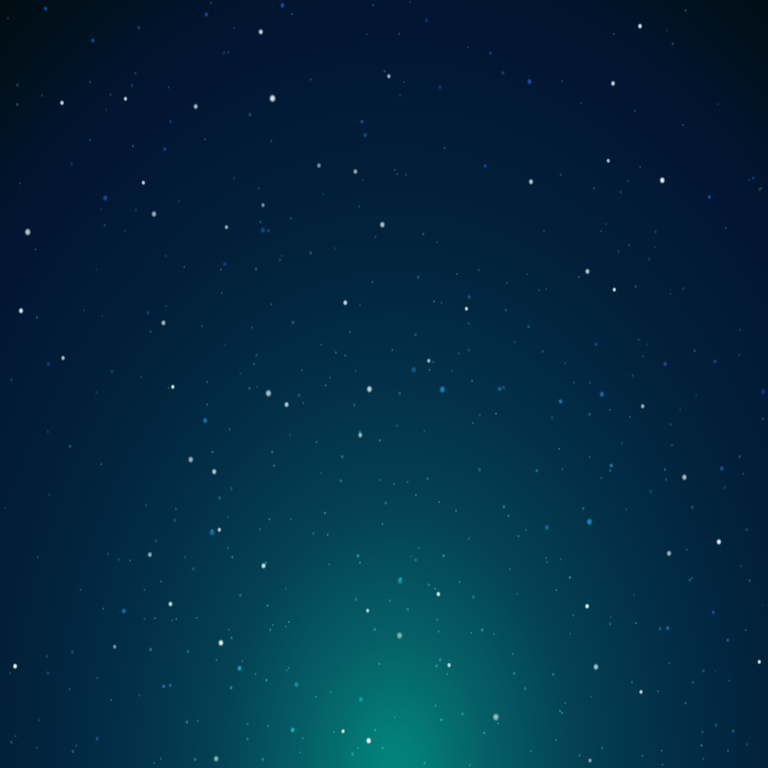
Reproduce this background procedurally as a WebGL 1 fragment shader.

```glsl
precision highp float;

uniform vec2 u_resolution;

// Three random values in 0..1 for a grid cell
vec3 hash3(vec2 cell, float seed) {
    vec3 q = fract(vec3(cell.xyx + seed) * vec3(0.1031, 0.1030, 0.0973));
    q += dot(q, q.yxz + 33.33);
    return fract((q.xxy + q.yxx) * q.zyx);
}

// Sky colour by distance from the horizon glow
vec3 skyColor(float d) {
    vec3 color = mix(vec3(0.01, 0.51, 0.48), vec3(0.02, 0.39, 0.41), smoothstep(0.0, 0.18, d));
    color = mix(color, vec3(0.015, 0.255, 0.325), clamp((d - 0.15) / 0.19, 0.0, 1.0));
    color = mix(color, vec3(0.01, 0.185, 0.28), clamp((d - 0.34) / 0.17, 0.0, 1.0));
    color = mix(color, vec3(0.008, 0.13, 0.23), clamp((d - 0.51) / 0.2, 0.0, 1.0));
    color = mix(color, vec3(0.008, 0.085, 0.2), clamp((d - 0.71) / 0.25, 0.0, 1.0));
    return mix(color, vec3(0.0, 0.055, 0.075), smoothstep(0.96, 1.26, d));
}

// Coverage of one jittered star per cell; density is the share of cells filled
float starLayer(vec2 p, float cells, float density, float radius, float seed) {
    vec2 cell = floor(p * cells);
    vec3 place = hash3(cell, seed);
    vec3 look = hash3(cell, seed + 57.3);
    float size = radius * mix(0.65, 1.1, look.y * look.y);
    float margin = size * cells * 1.1;
    vec2 center = (cell + mix(vec2(margin), vec2(1.0 - margin), place.xy)) / cells;
    float d = length((p - center) * vec2(1.15, 0.95));
    float disc = 1.0 - smoothstep(size * 0.2, size, d);
    return disc * mix(0.5, 1.0, look.z) * step(look.x, density);
}

void main() {
    vec2 p = gl_FragCoord.xy / u_resolution;

    // Tall elliptical glow rising from the bottom edge
    float d = length((p - vec2(0.515, 0.0)) * vec2(1.45, 1.0));
    vec3 color = skyColor(d);

    // Faint dust, thicker near the glow
    vec3 dustColor = mix(vec3(0.2, 0.75, 0.75), vec3(0.2, 0.38, 0.55), smoothstep(0.1, 0.9, d));
    for (int i = 0; i < 2; i++) {
        float layer = float(i);
        float density = mix(0.55, 0.2, smoothstep(0.3, 1.0, d));
        float dust = starLayer(p, 19.0 + 6.0 * layer, density, 0.0032, 11.0 + 23.0 * layer);
        color = mix(color, dustColor, dust * 0.65);
    }

    // Tinted stars, cyan low and blue high
    vec3 tint = mix(vec3(0.12, 0.78, 0.85), vec3(0.1, 0.33, 0.72), smoothstep(0.2, 0.8, d));
    color = mix(color, tint, starLayer(p, 12.0, 0.38, 0.0052, 83.0) * 0.9);

    // Bright white stars
    color = mix(color, vec3(0.93, 0.98, 0.97), starLayer(p, 11.0, 0.5, 0.0058, 131.0));

    gl_FragColor = vec4(color, 1.0);
}
```
